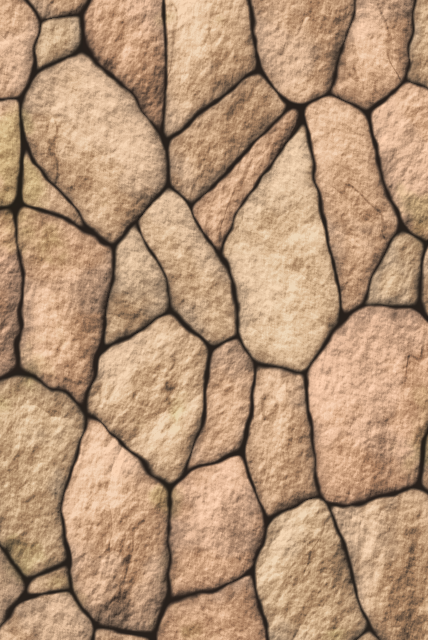
Write a Shadertoy shader that draws this texture.

```glsl
float hash(vec2 p) {
    vec3 q = fract(p.xyx * 0.1031);
    q += dot(q, q.yzx + 33.33);
    return fract((q.x + q.y) * q.z);
}

float noise(vec2 p) {
    vec2 i = floor(p), f = fract(p);
    f = f * f * (3.0 - 2.0 * f);
    return mix(mix(hash(i), hash(i + vec2(1, 0)), f.x),
               mix(hash(i + vec2(0, 1)), hash(i + vec2(1, 1)), f.x), f.y);
}

float fbm(vec2 p) {
    float sum = 0.0, amp = 0.5;
    for (int i = 0; i < 5; i++) {
        sum += amp * noise(p);
        p = mat2(1.6, 1.2, -1.2, 1.6) * p + 17.7;
        amp *= 0.5;
    }
    return sum;
}

const vec2 DENSITY = vec2(5.1, 3.1);

vec2 siteOf(vec2 cell) {
    return cell + 0.05 + 0.9 * vec2(hash(cell + 3.1), hash(cell + 41.7));
}

// Weighted squared distance: heavy sites grow into large stones
float power(vec2 p, vec2 cell) {
    vec2 r = p - siteOf(cell);
    return dot(r, r) - 0.65 * hash(cell + 87.3);
}

// Rounded distance to the joint; also the stone's cell and the way to its edge
float stoneEdge(vec2 p, out vec2 stone, out vec2 toEdge) {
    p *= DENSITY;
    vec2 base = floor(p);
    float best = 1e5;
    for (int y = -2; y <= 2; y++)
    for (int x = -2; x <= 2; x++) {
        vec2 cell = base + vec2(x, y);
        float w = power(p, cell);
        if (w < best) { best = w; stone = cell; }
    }
    vec2 home = siteOf(stone);
    float sum = 1e-9;
    toEdge = vec2(0);
    for (int y = -2; y <= 2; y++)
    for (int x = -2; x <= 2; x++) {
        vec2 cell = base + vec2(x, y);
        if (cell == stone) continue;
        vec2 across = (siteOf(cell) - home) * DENSITY;
        float d = 0.5 * (power(p, cell) - best) / length(across);
        float near = exp(-d / 0.006);
        sum += near;
        toEdge += near * normalize(across);
    }
    toEdge /= sum;
    return -0.006 * log(sum);
}

float relief(vec2 q) {
    float ledge = abs(fbm(q * vec2(5.0, 3.0) + 9.0) - 0.48);
    return 0.04 * fbm(q * vec2(9, 6)) + 0.010 * fbm(q * vec2(60, 50)) + 0.07 * ledge;
}

// Piecewise ramp from joint shadow to sunlit sandstone
vec3 sandstone(float t) {
    vec3 c = mix(vec3(0.10, 0.08, 0.07), vec3(0.20, 0.16, 0.14), clamp((t - 0.06) / 0.11, 0.0, 1.0));
    c = mix(c, vec3(0.40, 0.32, 0.26), clamp((t - 0.17) / 0.17, 0.0, 1.0));
    c = mix(c, vec3(0.65, 0.50, 0.38), clamp((t - 0.34) / 0.19, 0.0, 1.0));
    c = mix(c, vec3(0.76, 0.62, 0.49), clamp((t - 0.53) / 0.12, 0.0, 1.0));
    c = mix(c, vec3(0.87, 0.73, 0.60), clamp((t - 0.65) / 0.11, 0.0, 1.0));
    return mix(c, vec3(0.94, 0.84, 0.74), clamp((t - 0.76) / 0.18, 0.0, 1.0));
}

void mainImage(out vec4 fragColor, in vec2 fragCoord) {
    vec2 uv = fragCoord / iResolution.x;

    // Slightly wavering joints
    vec2 p = uv + 0.04 * (vec2(noise(uv * 6.0), noise(uv * 6.0 + 50.0)) - 0.5)
                + 0.010 * (vec2(noise(uv * 26.0), noise(uv * 26.0 + 70.0)) - 0.5);
    vec2 stone, toEdge;
    float d = stoneEdge(p, stone, toEdge);
    float pick = hash(stone + 11.9), tint = hash(stone + 63.4);
    vec2 local = uv - siteOf(stone) / DENSITY;

    // Each stone has its own grain direction and offset
    float tilt = (pick - 0.5) * 1.2;
    mat2 turn = mat2(cos(tilt), sin(tilt), -sin(tilt), cos(tilt));
    vec2 shift = stone * 7.3;
    vec2 q = turn * uv + shift;

    // Broad stains and raking light from above
    vec2 light = vec2(-0.5, 0.87);
    float lit = (relief(q) - relief(turn * (uv + 0.004 * light) + shift)) / 0.004;
    float stain = fbm(q * vec2(7, 4) + 31.0);
    float tone = 0.70 + 0.07 * (tint - 0.5) + 0.42 * (stain - 0.49) + 0.36 * lit;
    tone += 0.09 * (noise(turn * uv * 150.0) - 0.5);
    tone -= 0.05 * smoothstep(0.5, 0.0, uv.y);

    // Two flat faces meet along a wandering ridge
    float ridge = (turn * local).x + 0.10 * (fbm(q * 6.0 + 60.0) - 0.5) + 0.08 * (tint - 0.5);
    tone += 0.035 - 0.08 * smoothstep(-0.008, 0.012, ridge) * smoothstep(0.16, 0.0, ridge);
    tone += 0.16 * dot(local, light);

    // Sparse cracks
    float crack = abs(fbm(q * vec2(4.0, 2.0) + 5.0) - 0.5);
    tone -= 0.16 * smoothstep(0.014, 0.0, crack) * smoothstep(0.5, 0.75, noise(q * 5.0));

    // Worn rims, shaded below, and thin dark joints of uneven width
    float rim = max(d, 0.0), wear = 0.5 + noise(uv * 11.0);
    tone *= 1.0 - 0.40 * wear * exp(-rim / 0.015);
    tone += 0.14 * dot(toEdge, light) * exp(-rim / 0.018);
    float gap = 0.005 * (noise(uv * 9.0 + 20.0) - 0.5) + 0.004 * (noise(uv * 50.0) - 0.5);
    float face = smoothstep(-0.001, 0.008, d + gap);
    tone = mix(0.12, max(tone, 0.12), face);

    // Grey dust near the joints and in patches
    vec3 color = sandstone(tone);
    float gray = dot(color, vec3(0.3, 0.59, 0.11));
    float dust = 0.6 * exp(-rim / 0.022) + 0.5 * smoothstep(0.50, 0.64, fbm(q * 6.0 + 80.0));
    color = mix(color, gray * vec3(1.15, 0.98, 0.84), min(dust, 0.75));
    color *= mix(vec3(1.03, 0.98, 0.96), vec3(0.99, 1.0, 0.97), tint);

    // Faint moss in damp patches
    float moss = smoothstep(0.64, 0.78, fbm(uv * 5.0 + 3.0));
    fragColor = vec4(color * mix(vec3(1), vec3(0.90, 0.97, 0.80), 0.5 * moss), 1.0);
}
```
